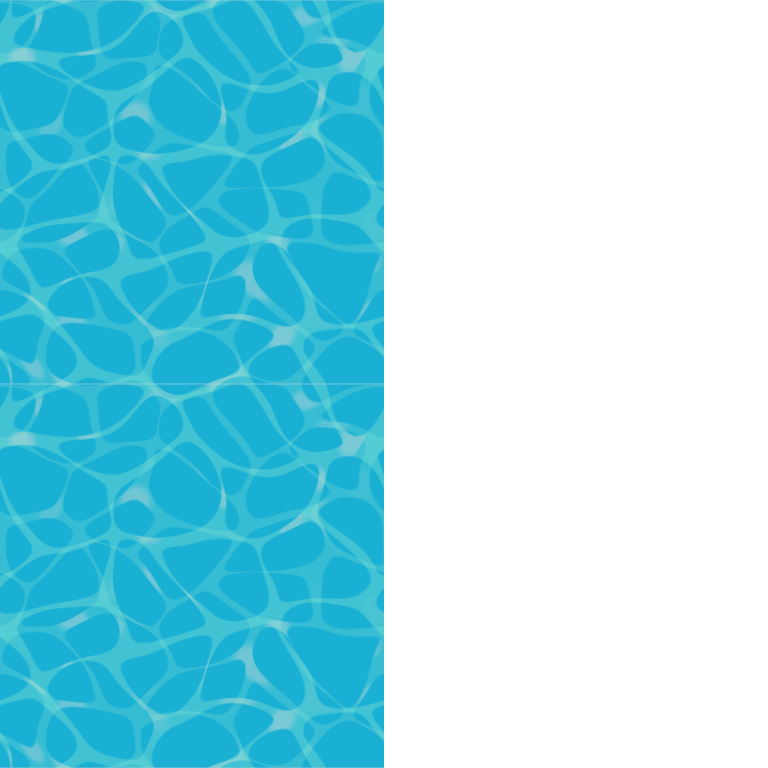
Give the GLSL for this texture, as a WebGL 2 fragment shader.

```glsl
#version 300 es
precision highp float;
// Swimming-pool water: a square tile stacked twice in the left half, white on the right.
// Each tile overlays translucent webs of rounded, periodic Voronoi cells, bent by
// layered sines, with soft pale glints on the strands and a hairline seam per tile.

uniform vec2 u_resolution;
out vec4 fragColor;

const float TAU = 6.2831853;
const float TILE = 0.5;               // tile side; one across, two down
const vec3 PAPER = vec3(1.0);
const vec3 WATER = vec3(0.10, 0.69, 0.83);
const vec3 MINT = vec3(0.60, 0.93, 0.83);
const vec3 GLINT = vec3(0.86, 0.84, 0.85);
const vec2 FRONT_GRID = vec2(4.0, 5.0);
const vec2 BACK_GRID = vec2(5.0, 6.0);
const vec2 GLINT_GRID = vec2(7.0, 7.0);
const float FRONT_ALPHA = 0.31;
const float BACK_ALPHA = 0.22;
const float GLINT_ALPHA = 0.36;
const float SEAM_ALPHA = 0.26;
const float SEAM_WIDTH = 0.0045;      // in tiles
const float JITTER = 0.84;
const float ROUNDING = 15.0;          // lower gives rounder cell corners
const float THIN = 0.004;             // half widths of strands, in cells
const float THICK = 0.066;
const float WARP = 0.021;

vec2 hash2(vec2 p) {
    vec3 q = fract(vec3(p.xyx) * vec3(0.1031, 0.1030, 0.0973));
    q += dot(q, q.yzx + 33.33);
    return fract((q.xx + q.yz) * q.zy);
}

// Random point of a cell, wrapped so that the tile repeats.
vec2 cellPoint(vec2 cell, vec2 grid, float seed) {
    vec2 wrapped = mod(cell, grid);
    return cell + 0.5 + JITTER * (hash2(wrapped + seed) - 0.5);
}

// Finds the nearest random point and the cell that holds it.
vec2 nearestPoint(vec2 p, vec2 grid, float seed, out vec2 home) {
    vec2 best = vec2(9.0);
    for (int y = -1; y <= 1; y++)
    for (int x = -1; x <= 1; x++) {
        vec2 cell = floor(p) + vec2(x, y);
        vec2 offset = cellPoint(cell, grid, seed) - p;
        if (dot(offset, offset) < dot(best, best)) {
            best = offset;
            home = cell;
        }
    }
    return best;
}

// Distance to the cell border, blended over all neighbours to round the corners.
float borderDistance(vec2 p, vec2 grid, float seed) {
    vec2 home = floor(p);
    vec2 nearest = nearestPoint(p, grid, seed, home);
    float sum = 0.0;
    for (int y = -2; y <= 2; y++)
    for (int x = -2; x <= 2; x++) {
        if (x == 0 && y == 0) continue;
        vec2 other = cellPoint(home + vec2(x, y), grid, seed) - p;
        float d = dot(0.5 * (nearest + other), normalize(other - nearest));
        sum += exp(-ROUNDING * d);
    }
    return -log(sum) / ROUNDING;
}

// Periodic bending of the tile coordinates.
vec2 bend(vec2 uv, float phase) {
    vec2 a = TAU * uv;
    vec2 slow = sin(vec2(2.0 * a.y + a.x, 2.0 * a.x - a.y) + phase);
    vec2 fast = sin(vec2(4.0 * a.y - a.x, 3.0 * a.x + 2.0 * a.y) + 2.3 * phase);
    return uv + WARP * (slow + 0.5 * fast);
}

// Coverage of one web with strands that swell and thin out.
float web(vec2 uv, vec2 grid, float seed, float pixel) {
    vec2 a = TAU * uv;
    float swell = 0.5 + 0.25 * (sin(3.0 * a.x + 2.0 * a.y + seed)
                              + sin(4.0 * a.y - 2.0 * a.x + 1.7 * seed));
    float width = mix(THIN, THICK, swell);
    float d = borderDistance(bend(uv, seed) * grid, grid, seed);
    float blur = pixel * grid.y;
    return 1.0 - smoothstep(width - blur, width + blur, d);
}

// Soft spots of varied size and strength.
float glints(vec2 uv, float seed) {
    vec2 home = vec2(0.0);
    vec2 offset = nearestPoint(bend(uv, seed) * GLINT_GRID, GLINT_GRID, seed, home);
    vec2 traits = hash2(mod(home, GLINT_GRID) + seed + 57.0);
    float radius = mix(0.22, 0.46, traits.x);
    return (1.0 - smoothstep(0.45 * radius, radius, length(offset)))
         * smoothstep(0.2, 0.75, traits.y);
}

void main() {
    vec2 canvas = gl_FragCoord.xy / u_resolution;
    vec2 tiles = canvas / TILE;
    vec2 uv = fract(tiles);
    float pixel = 1.0 / (TILE * u_resolution.y);

    // Two overlapping webs and the glints that lie on them.
    float back = web(uv, BACK_GRID, 11.0, pixel);
    float front = web(uv, FRONT_GRID, 29.0, pixel);
    vec3 color = mix(WATER, MINT, BACK_ALPHA * back);
    color = mix(color, GLINT, GLINT_ALPHA * back * glints(uv, 43.0));
    color = mix(color, MINT, FRONT_ALPHA * front);
    color = mix(color, GLINT, GLINT_ALPHA * front * glints(uv, 71.0));

    // Pale hairline where tiles meet, then the bare right half.
    float seam = abs(tiles.y - round(tiles.y));
    float hairline = 1.0 - smoothstep(-0.5 * pixel, 0.5 * pixel, seam - 0.5 * SEAM_WIDTH);
    color = mix(color, GLINT, SEAM_ALPHA * hairline);
    float bare = smoothstep(-0.5 * pixel, 0.5 * pixel, tiles.x - 1.0);
    fragColor = vec4(mix(color, PAPER, bare), 1.0);
}
```
